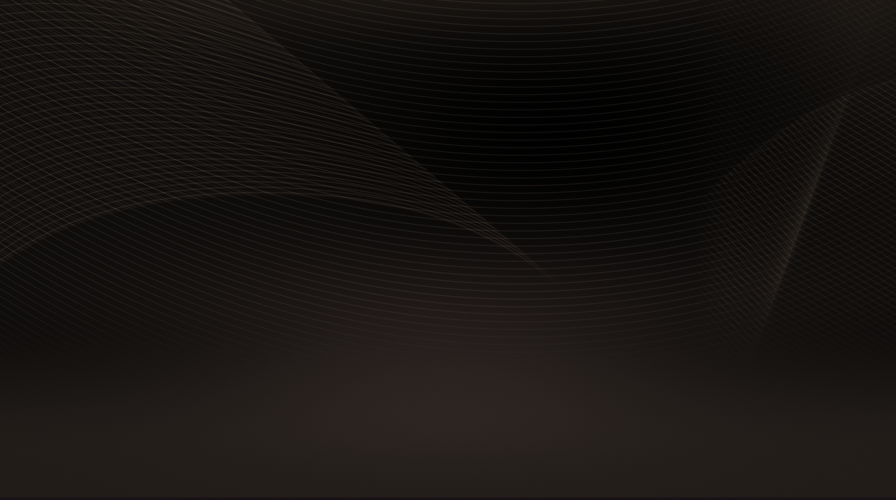
Write a WebGL 1 fragment shader that draws this background.

```glsl
precision highp float;
// Dark brown backdrop: fine curved line meshes over a softly lit floor.
uniform vec2 u_resolution;

const float ASPECT = 1.79;
const float LINE_HALF_WIDTH = 0.0006;
const vec3 WALL = vec3(0.055, 0.048, 0.042);
const vec3 FLOOR = vec3(0.128, 0.110, 0.097);
const vec3 CENTRE_LIGHT = vec3(0.072, 0.057, 0.056);
const vec3 TOP_LIGHT = vec3(0.065, 0.054, 0.046);
const vec3 THREAD = vec3(0.35, 0.295, 0.25);
const vec3 BOTTOM_EDGE = vec3(0.095, 0.070, 0.085);

float hash(vec2 p) {
  vec3 q = fract(vec3(p.xyx) * 0.1031);
  q += dot(q, q.yzx + 33.33);
  return fract((q.x + q.y) * q.z);
}

float glow(vec2 p, vec2 centre, vec2 radius) {
  vec2 q = (p - centre) / radius;
  return exp(-dot(q, q));
}

// Soft step across zero, about one pixel wide.
float inside(float d, float pixel) {
  return smoothstep(-pixel, pixel, d);
}

// Evenly phased threads; density is the number of threads per canvas unit.
float threads(float phase, float density, float pixel) {
  float d = abs(fract(phase) - 0.5) / density;
  float stroke = 1.0 - smoothstep(0.0, LINE_HALF_WIDTH + pixel, d);
  float average = min(1.0, density * (LINE_HALF_WIDTH + pixel));
  return mix(stroke, average, smoothstep(0.35, 0.65, density * pixel));
}

// Arch under the left veil.
float archHeight(float x) {
  float d = (x - 0.53) * (x - 0.53);
  return 0.61 - 0.33 * d - 0.6 * d * d;
}

// Straight fold on the right side of the left veil.
float foldHeight(float x) {
  return 1.0 - 0.856 * (x - 0.456);
}

// Curve that falls away to the left of the right border.
float shoulder(float x, float top, float bend) {
  float d = max(ASPECT - x, 0.0);
  return top - 0.2 * d - bend * d * d;
}

vec3 backdrop(vec2 p) {
  vec3 c = mix(FLOOR, WALL, smoothstep(0.10, 0.36, p.y));
  c *= 1.0 - 0.93 * glow(p, vec2(1.12, 0.74), vec2(0.46, 0.26));
  c += CENTRE_LIGHT * glow(p, vec2(0.90, 0.26), vec2(0.50, 0.18));
  c += 0.4 * CENTRE_LIGHT * glow(p, vec2(0.85, 0.40), vec2(0.60, 0.15));
  c += TOP_LIGHT * glow(p, vec2(0.90, 1.04), vec2(0.65, 0.11));
  c += 0.6 * TOP_LIGHT * glow(p, vec2(1.74, 1.03), vec2(0.16, 0.22));
  return c;
}

// Wide sagging arcs that cross the whole wall.
float bowlThreads(vec2 p, float density, float pixel) {
  float d = p.x - 1.04;
  float slope = 0.6 * d;
  return threads((p.y - 0.3 * d * d) * density, density / sqrt(1.0 + slope * slope), pixel);
}

// Left veil: a fan tightening toward a tip, woven with finer arcs.
float leftVeil(vec2 p, float pixel) {
  float low = archHeight(p.x);
  float high = foldHeight(p.x);
  float span = max(high - low, 0.0);
  float mask = inside(p.y - low, pixel) * inside(high - p.y, pixel);
  mask *= 1.0 - smoothstep(0.98, 1.14, p.x);
  float density = 52.0 / (0.32 + 0.68 * span);
  float fan = threads((p.y - low) * density, density, pixel);
  float weave = bowlThreads(p, 92.0, pixel) * (1.0 - smoothstep(0.25, 0.8, p.x));
  float rim = exp(-abs(high - p.y) / 0.007) + 0.6 * exp(-abs(p.y - low) / 0.005);
  return mask * (0.18 * fan + 0.12 * weave + 0.08 * rim + 0.02);
}

// Right veil: two slanted sheets meeting at a bright crease.
float rightVeil(vec2 p, float pixel) {
  float outer = shoulder(p.x, 0.841, 1.07);
  float inner = shoulder(p.x, 0.65, 2.9);
  float crease = p.x - 1.495 - 0.365 * (p.y - 0.264);
  float rightSide = inside(crease, pixel);
  float mask = mix(0.4, 1.0, inside(outer - p.y, pixel)) * smoothstep(1.37, 1.47, p.x);
  float slanted = threads((p.y + 0.62 * p.x) * 76.0, 89.0, pixel);
  float steep = threads((p.y + 1.1 * p.x) * 60.0, 89.0, pixel);
  float sheet = mix(0.08 * slanted + 0.15 * steep, 0.17 * slanted, rightSide) + 0.02;
  sheet *= 1.0 - 0.3 * rightSide * inside(inner - p.y, pixel);
  float streak = exp(-abs(crease) / mix(0.018, 0.004, rightSide));
  streak *= glow(p, vec2(1.60, 0.57), vec2(0.30, 0.22));
  float rim = exp(-abs(outer - p.y) / 0.007);
  return mask * (sheet + 0.21 * streak + 0.04 * rim);
}

void main() {
  vec2 p = gl_FragCoord.xy / u_resolution * vec2(ASPECT, 1.0);
  float pixel = 1.0 / u_resolution.y;
  float fade = smoothstep(0.24, 0.46, p.y);

  // Threads dissolve into the light near the floor.
  float weave = 0.17 * bowlThreads(p, 66.0, pixel) * (1.0 - 0.6 * smoothstep(1.35, 1.5, p.x));
  weave += leftVeil(p, pixel) + rightVeil(p, pixel);
  vec3 color = backdrop(p) + THREAD * weave * fade;

  // Thin border below and faint grain against banding.
  color = mix(BOTTOM_EDGE, color, smoothstep(0.003, 0.007, p.y));
  color += (hash(floor(gl_FragCoord.xy)) - 0.5) * 0.004;
  gl_FragColor = vec4(max(color, 0.0), 1.0);
}
```
